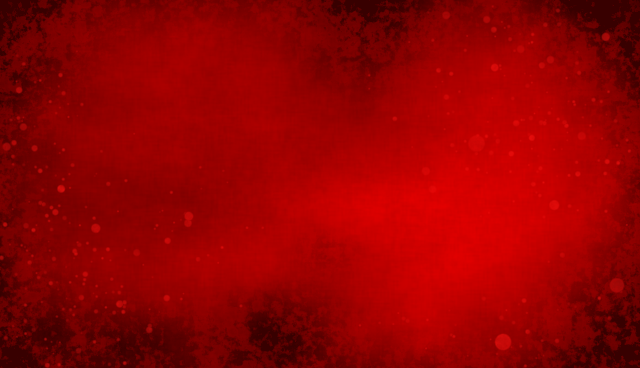
A Shadertoy shader for this background:

```glsl
float hash(vec2 p) {
    vec3 q = fract(vec3(p.xyx) * 0.1031);
    q += dot(q, q.yzx + 33.33);
    return fract((q.x + q.y) * q.z);
}

float valueNoise(vec2 p) {
    vec2 cell = floor(p), f = fract(p);
    f = f * f * (3.0 - 2.0 * f);
    float low = mix(hash(cell), hash(cell + vec2(1, 0)), f.x);
    float high = mix(hash(cell + vec2(0, 1)), hash(cell + vec2(1, 1)), f.x);
    return mix(low, high, f.y);
}

float fbm(vec2 p, int octaves) {
    float sum = 0.0, weight = 0.5, total = 0.0;
    for (int i = 0; i < octaves; i++) {
        sum += weight * valueNoise(p);
        total += weight;
        weight *= 0.62;
        p = mat2(0.8, 0.6, -0.6, 0.8) * p * 2.03 + 17.3;
    }
    return sum / total;
}

// Soft elliptical falloff
float blob(vec2 uv, vec2 center, vec2 radius) {
    vec2 d = (uv - center) / radius;
    return exp(-dot(d, d));
}

// Broad light and shade of the wall
float wallLight(vec2 uv) {
    float light = 0.595;
    light += 0.26 * blob(uv, vec2(0.74, 0.43), vec2(0.18, 0.20));
    light += 0.15 * blob(uv, vec2(0.52, 0.43), vec2(0.12, 0.14));
    light += 0.07 * blob(uv, vec2(0.28, 0.78), vec2(0.22, 0.20));
    light += 0.13 * blob(uv, vec2(0.82, 0.74), vec2(0.16, 0.16));
    light += 0.14 * blob(uv, vec2(0.68, 0.16), vec2(0.14, 0.16));
    light += 0.08 * blob(uv, vec2(0.38, 0.29), vec2(0.12, 0.08));
    light += 0.07 * blob(uv, vec2(0.92, 0.45), vec2(0.08, 0.25));
    return light - 0.06 * blob(uv, vec2(0.22, 0.46), vec2(0.20, 0.12));
}

// Darkness gathered at the border and in intruding stains
float borderShade(vec2 uv) {
    vec2 side = min(uv, 1.0 - uv);
    float shade = 0.25 * exp(-side.x / 0.06) + 0.17 * exp(-side.y / 0.10);
    shade += 0.27 * blob(uv, vec2(0.57, 0.95), vec2(0.09, 0.18));
    shade += 0.26 * blob(uv, vec2(0.44, 0.09), vec2(0.09, 0.11));
    shade += 0.17 * blob(uv, vec2(0.20, 0.07), vec2(0.14, 0.10));
    shade += 0.22 * blob(uv, vec2(0.97, 0.97), vec2(0.11, 0.18));
    shade += 0.20 * blob(uv, vec2(0.02, 0.94), vec2(0.11, 0.22));
    shade += 0.20 * blob(uv, vec2(0.94, 0.10), vec2(0.09, 0.15));
    shade += 0.08 * blob(uv, vec2(0.02, 0.12), vec2(0.10, 0.20));
    return shade + 0.12 * blob(uv, vec2(0.51, 0.32), vec2(0.06, 0.07));
}

// Where paint drops are likely
float dropDensity(vec2 uv) {
    float density = blob(uv, vec2(0.10, 0.28), vec2(0.09, 0.24));
    density += 0.6 * blob(uv, vec2(0.05, 0.68), vec2(0.09, 0.16));
    density += 0.5 * blob(uv, vec2(0.29, 0.34), vec2(0.08, 0.15));
    density += 0.8 * blob(uv, vec2(0.85, 0.62), vec2(0.14, 0.17));
    density += 0.6 * blob(uv, vec2(0.78, 0.92), vec2(0.10, 0.12));
    density += 0.7 * blob(uv, vec2(0.82, 0.09), vec2(0.16, 0.10));
    return min(density, 1.0);
}

// One layer of round drops, one candidate per grid cell
float drops(vec2 p, float aspect, float scale, float chance, float seed, float blur) {
    vec2 cell = floor(p * scale);
    float paint = 0.0;
    for (int y = -1; y <= 1; y++) {
        for (int x = -1; x <= 1; x++) {
            vec2 id = cell + vec2(x, y);
            vec2 jitter = vec2(hash(id + seed), hash(id + seed + 41.7));
            vec2 center = (id + jitter) / scale;
            float pick = hash(id + seed + 93.1);
            float present = step(pick, chance * dropDensity(center / vec2(aspect, 1.0)));
            float size = hash(id + seed + 7.9);
            float radius = mix(0.08, 0.30, size * size) / scale;
            float dist = length(p - center);
            float disc = 1.0 - smoothstep(radius - blur, radius + blur, dist);
            float strength = mix(0.4, 1.0, hash(id + seed + 61.3));
            paint = max(paint, present * disc * strength);
        }
    }
    return paint;
}

void mainImage(out vec4 fragColor, in vec2 fragCoord) {
    vec2 uv = fragCoord / iResolution.xy;
    float aspect = iResolution.x / iResolution.y;
    vec2 p = vec2(uv.x * aspect, uv.y);
    float blur = max(1.0 / iResolution.y, 0.003);

    // Cloudy wash with faint sideways strokes
    float cloud = fbm(p * 7.0, 5) - 0.5;
    float strokes = fbm(p * vec2(3.5, 11.0) + 5.0, 3) - 0.5;
    float red = wallLight(uv) + 0.14 * cloud + 0.06 * strokes;

    // Speckled stains, strongest toward the border
    float shade = borderShade(uv);
    float patches = fbm(p * vec2(14.0, 10.0) + 31.0, 5);
    float grit = fbm(p * 75.0 + 9.0, 3);
    float stain = smoothstep(0.38, 0.62, 0.5 * patches + 0.5 * grit);
    red -= shade * mix(0.45, 1.25, stain);

    // Fine woven grain
    float weave = valueNoise(p * vec2(200.0, 40.0)) + valueNoise(p * vec2(40.0, 200.0)) - 1.0;
    red += 0.025 * weave + 0.15 * (grit - 0.5) * (0.35 + 1.5 * shade);
    red = clamp(red, 0.22, 0.95);

    // Paint drops from large to tiny
    float paint = drops(p, aspect, 13.0, 0.32, 3.0, blur);
    paint = max(paint, drops(p, aspect, 27.0, 0.32, 19.0, blur));
    paint = max(paint, 0.9 * drops(p, aspect, 50.0, 0.28, 57.0, blur));
    paint *= 0.55 + 0.7 * grit;
    vec3 dropColor = vec3(0.95, 0.07, 0.06);
    vec3 wallColor = vec3(red, 0.0, 0.0);
    vec3 color = mix(wallColor, max(dropColor, wallColor), 0.7 * paint);
    fragColor = vec4(color, 1.0);
}
```
